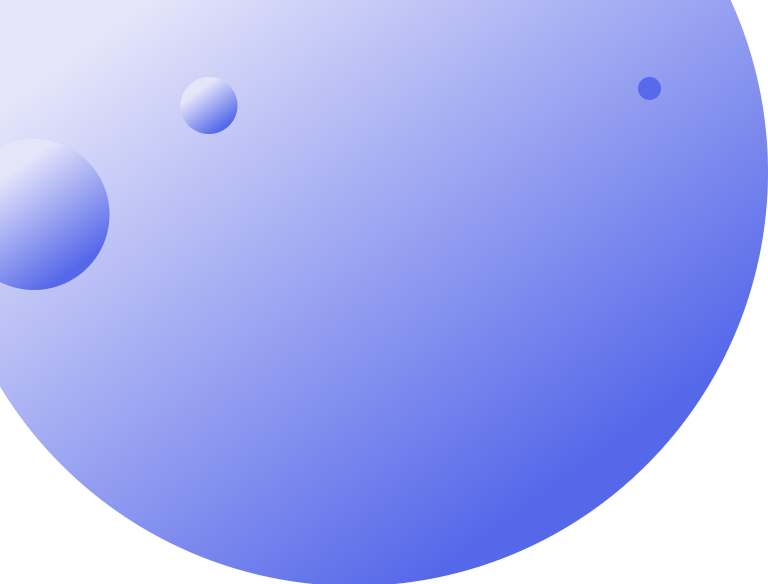
Reproduce this background procedurally as a WebGL 1 fragment shader.

```glsl
precision highp float;
// A huge shaded disc fills most of a white canvas, with two smaller discs
// and one flat dot on top. Each disc is a distance function filled with the
// same diagonal gradient, scaled to the radius of the disc.

uniform vec2 u_resolution;

const vec3 WHITE = vec3(1.0);
const vec3 LAVENDER = vec3(0.898, 0.898, 0.980);
const vec3 INDIGO = vec3(0.335, 0.408, 0.915);
const vec3 DOT_BLUE = vec3(0.345, 0.415, 0.925);

// Gradient direction (right and down) and its ends, in disc radii
const vec2 LIGHT_DIR = vec2(0.59, 0.807);
const float LIGHT_END = -0.63;
const float DARK_END = 0.90;

// Antialiased coverage of a disc
float discMask(vec2 p, vec2 center, float radius, float pixel) {
    float dist = length(p - center) - radius;
    return clamp(0.5 - dist / pixel, 0.0, 1.0);
}

// Diagonal shade, flat beyond both ends
vec3 discShade(vec2 p, vec2 center, float radius) {
    float along = dot(p - center, LIGHT_DIR) / radius;
    float t = clamp((along - LIGHT_END) / (DARK_END - LIGHT_END), 0.0, 1.0);
    return mix(LAVENDER, INDIGO, t);
}

vec3 addShadedDisc(vec3 base, vec2 p, vec2 center, float radius, float pixel) {
    vec3 shade = discShade(p, center, radius);
    return mix(base, shade, discMask(p, center, radius, pixel));
}

void main() {
    // Units of canvas width, measured from the top left
    float pixel = 1.0 / u_resolution.x;
    vec2 p = vec2(gl_FragCoord.x, u_resolution.y - gl_FragCoord.y) * pixel;

    // Large disc, then the smaller ones above it
    vec3 color = addShadedDisc(WHITE, p, vec2(0.461, 0.224), 0.539, pixel);
    color = addShadedDisc(color, p, vec2(0.0443, 0.2793), 0.0983, pixel);
    color = addShadedDisc(color, p, vec2(0.2721, 0.1374), 0.0371, pixel);

    // Flat dot
    float dotMask = discMask(p, vec2(0.8457, 0.1152), 0.015, pixel);
    color = mix(color, DOT_BLUE, dotMask);

    gl_FragColor = vec4(color, 1.0);
}
```
